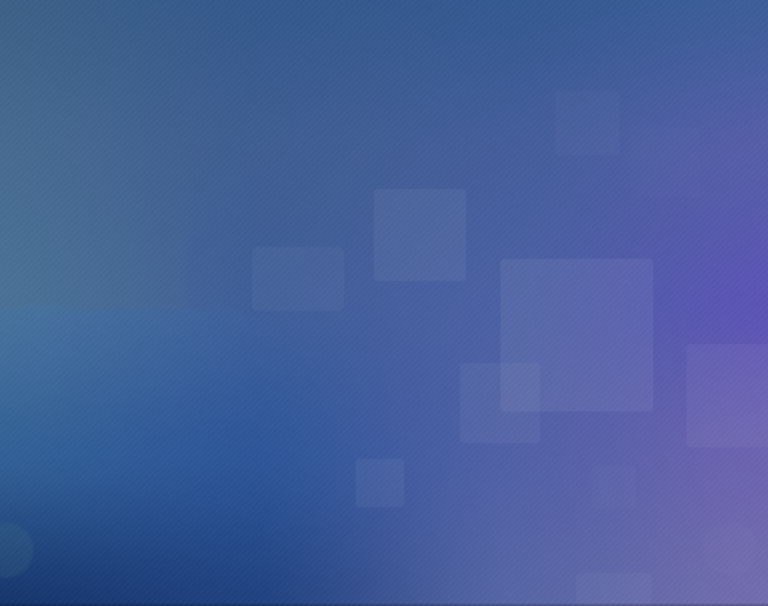
This background is drawn by a WebGL 2 fragment shader. Its source:

```glsl
#version 300 es
precision highp float;
// Blue to violet mesh gradient with misty edges, translucent tiles and fine diagonal lines.
uniform vec2 u_resolution;
out vec4 fragColor;

const float TAU = 6.28319;
const vec3 PALE = vec3(0.80, 0.80, 0.85);
const vec3 MIST_GREY = vec3(0.31, 0.43, 0.54);
const vec3 MIST_BLUE = vec3(0.24, 0.45, 0.70);
const vec3 MOSS = vec3(0.28, 0.46, 0.50);

// Tiles: centre x, centre y, half size, opacity, in units of the canvas height
const int TILE_COUNT = 9;
const vec4 TILES[TILE_COUNT] = vec4[](
  vec4(0.693, 0.612, 0.076, 0.065), vec4(0.952, 0.447, 0.126, 0.080),
  vec4(0.825, 0.335, 0.066, 0.055), vec4(0.627, 0.203, 0.040, 0.060),
  vec4(1.218, 0.347, 0.085, 0.060), vec4(0.969, 0.797, 0.053, 0.028),
  vec4(1.013, -0.008, 0.062, 0.045), vec4(1.013, 0.196, 0.036, 0.022),
  vec4(1.097, 0.732, 0.058, 0.012));

float hash(vec2 p) {
  vec3 q = fract(vec3(p.xyx) * 0.1031);
  q += dot(q, q.yzx + 33.33);
  return fract((q.x + q.y) * q.z);
}

float noise(vec2 p) {
  vec2 i = floor(p), f = fract(p);
  f = f * f * (3.0 - 2.0 * f);
  return mix(mix(hash(i), hash(i + vec2(1, 0)), f.x),
             mix(hash(i + vec2(0, 1)), hash(i + vec2(1, 1)), f.x), f.y);
}

// Gently eased blend weight for one gradient segment
float segment(float t, float start) {
  float k = clamp(t - start, 0.0, 1.0);
  return mix(k, smoothstep(0.0, 1.0, k), 0.4);
}

// Four colours spread across the width
vec3 ramp(float x, vec3 a, vec3 b, vec3 c, vec3 d) {
  float t = x * 3.0;
  return mix(mix(mix(a, b, segment(t, 0.0)), c, segment(t, 1.0)), d, segment(t, 2.0));
}

// Five ramps stacked from the top downwards
vec3 meshGradient(vec2 uv) {
  float x = uv.x, t = (1.0 - uv.y) * 4.0;
  vec3 top = ramp(x, vec3(0.24, 0.38, 0.53), vec3(0.21, 0.35, 0.55),
                  vec3(0.21, 0.35, 0.57), vec3(0.24, 0.37, 0.60));
  vec3 upper = ramp(x, vec3(0.28, 0.42, 0.57), vec3(0.25, 0.37, 0.57),
                    vec3(0.27, 0.37, 0.61), vec3(0.34, 0.37, 0.66));
  vec3 middle = ramp(x, vec3(0.29, 0.45, 0.60), vec3(0.25, 0.37, 0.60),
                     vec3(0.30, 0.38, 0.64), vec3(0.36, 0.33, 0.71));
  vec3 lower = ramp(x, vec3(0.20, 0.38, 0.59), vec3(0.18, 0.34, 0.60),
                    vec3(0.32, 0.38, 0.65), vec3(0.43, 0.39, 0.69));
  vec3 bottom = ramp(x, vec3(0.09, 0.21, 0.43), vec3(0.13, 0.26, 0.50),
                     vec3(0.34, 0.40, 0.65), vec3(0.45, 0.43, 0.68));
  vec3 col = mix(top, upper, segment(t, 0.0));
  col = mix(col, middle, segment(t, 1.0));
  col = mix(col, lower, segment(t, 2.0));
  return mix(col, bottom, segment(t, 3.0));
}

// Coverage of a rounded rectangle
float roundedBox(vec2 p, vec2 centre, vec2 halfSize, float radius, float blur) {
  vec2 q = abs(p - centre) - halfSize + radius;
  float d = length(max(q, 0.0)) + min(max(q.x, q.y), 0.0) - radius;
  return 1.0 - smoothstep(-blur, blur, d);
}

// Grey haze above a wavy edge on the left, blue haze just below it
vec3 addMist(vec3 col, vec2 p) {
  float wobble = noise(p * 14.0) - 0.5;
  float edge = p.y - 0.485 - 0.03 * wobble;
  float above = smoothstep(-0.008, 0.008, edge);
  float side = 1.0 - smoothstep(0.29, 0.33, p.x + 0.03 * wobble);
  float grey = above * side * smoothstep(0.30, 0.0, edge);
  float blue = (1.0 - above) * smoothstep(-0.22, 0.0, edge);
  blue *= 1.0 - smoothstep(0.25, 0.60, p.x);
  col = mix(col, MIST_GREY, 0.22 * grey);
  return mix(col, MIST_BLUE, 0.16 * blue);
}

void main() {
  vec2 uv = gl_FragCoord.xy / u_resolution;
  vec2 p = gl_FragCoord.xy / u_resolution.y;
  float soft = 0.75 / u_resolution.y;
  vec3 col = addMist(meshGradient(uv), p);

  // Translucent tiles
  for (int i = 0; i < TILE_COUNT; i++) {
    vec4 tile = TILES[i];
    col = mix(col, PALE, tile.w * roundedBox(p, tile.xy, vec2(tile.z), 0.007, soft));
  }
  col = mix(col, PALE, 0.045 * roundedBox(p, vec2(0.492, 0.540), vec2(0.076, 0.053), 0.010, soft));

  // Faint discs in the lower corners
  col = mix(col, MOSS, 0.20 * roundedBox(p, vec2(0.010, 0.092), vec2(0.045), 0.045, 0.004));
  col = mix(col, PALE, 0.02 * roundedBox(p, vec2(1.205, 0.095), vec2(0.045), 0.045, 0.004));

  // Diagonal weave, grain and a dark lower rim
  col += 0.009 * sin(TAU * (p.x - p.y) * 101.0);
  col += 0.008 * (hash(floor(p * 404.0)) - 0.5);
  col *= 1.0 - 0.22 * smoothstep(0.006, 0.0, p.y);
  fragColor = vec4(col, 1.0);
}
```
